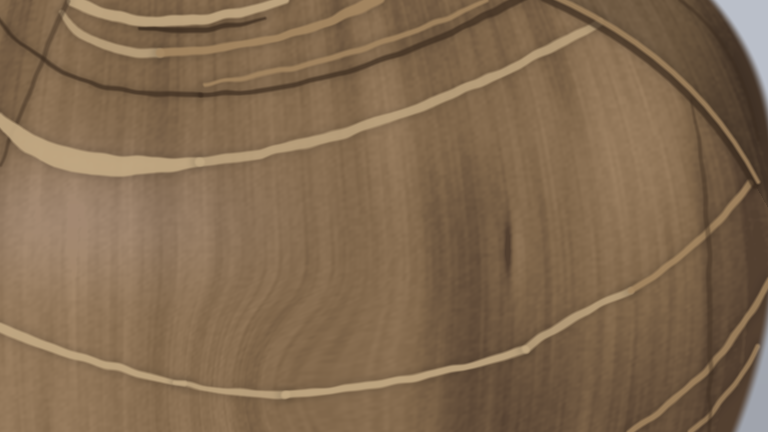
Give the GLSL for this texture, as a Shadertoy shader.

```glsl
// A turned wooden vessel with pale inlaid bands, seen close up against a cool backdrop.
// Grain is stretched value noise along bowed meridians; bands and grooves are
// quadratic arcs of varying width. Units are canvas heights, y points down.

const vec3 WOOD_DARK  = vec3(.36, .28, .21);
const vec3 WOOD_MID   = vec3(.50, .40, .29);
const vec3 WOOD_LIGHT = vec3(.61, .50, .38);
const vec3 CREAM      = vec3(.77, .67, .52);
const vec3 TAN        = vec3(.65, .53, .38);
const vec3 GROOVE     = vec3(.23, .17, .12);
const vec3 BACKDROP   = vec3(.73, .75, .79);
const float EDGE_BLUR = .004;
const float GRAIN_CONTRAST = .36;
const int ARC_STEPS = 12;

float hash(vec2 p) {
    vec3 q = fract(p.xyx * .1031);
    q += dot(q, q.yzx + 33.33);
    return fract((q.x + q.y) * q.z);
}

float noise(vec2 p) {
    vec2 i = floor(p), f = fract(p);
    f = f * f * (3. - 2. * f);
    return mix(mix(hash(i), hash(i + vec2(1, 0)), f.x),
               mix(hash(i + vec2(0, 1)), hash(i + vec2(1, 1)), f.x), f.y);
}

float blob(vec2 p, float x, float y, float w, float h) {
    vec2 d = (p - vec2(x, y)) / vec2(w, h);
    return exp(-dot(d, d));
}

// Signed distance to the arc in x, half width at the nearest place in y.
// Control points are in hundredths, half widths in thousandths.
vec2 arc(vec2 p, vec3 xs, vec3 ys, vec3 ws) {
    vec3 last = vec3(xs.x, ys.x, ws.x);
    vec2 best = vec2(1e3, 0);
    p *= 100.;
    for (int i = 1; i <= ARC_STEPS; i++) {
        float t = float(i) / float(ARC_STEPS), s = 1. - t;
        vec3 k = vec3(s * s, 2. * s * t, t * t);
        vec3 next = vec3(dot(xs, k), dot(ys, k), dot(ws, k));
        vec2 e = next.xy - last.xy, r = p - last.xy;
        float h = clamp(dot(r, e) / dot(e, e), 0., 1.);
        float d = length(r - e * h);
        float side = e.x * r.y < e.y * r.x ? -1. : 1.;
        if (d < abs(best.x)) best = vec2(d * side, mix(last.z, next.z, h));
        last = next;
    }
    return best * vec2(.01, .001);
}

void stroke(inout vec3 col, vec2 p, vec3 xs, vec3 ys, vec3 ws, vec3 tint, float amount) {
    vec2 d = arc(p, xs, ys, ws);
    float blur = max(EDGE_BLUR, 1. / iResolution.y);
    float gap = abs(d.x) - d.y;
    col *= 1. - .1 * amount * exp(-gap * gap / .00015);
    col = mix(col, tint, amount * (1. - smoothstep(-blur, blur, gap)));
}

vec3 wood(vec2 p) {
    // Meridians bow outward, and lean over in a fan near the lower middle
    float bow = 1. - .32 * (p.y - .7) * (p.y - .7);
    float u = .46 + (p.x - .46) / bow;
    u += .55 * (p.y - .6) * smoothstep(.55, .75, p.y) * blob(p, .64, .8, .2, .25);
    u += .006 * noise(p * vec2(3, 5));

    float grain = noise(vec2(u * 13., p.y * .8)) - .5;
    grain += .6 * noise(vec2(u * 48., p.y * 1.6 + 7.)) - .3;
    grain += .4 * noise(vec2(u * 115., p.y * 5.)) - .2;
    grain += .35 * noise(vec2(u * 95. + p.y * 40., p.y * 110.)) - .175;
    float tone = GRAIN_CONTRAST * grain;
    tone += .08 * blob(p, .66, .76, .16, .13) * sin(u * 190.);

    // Broad light and shade over the round body
    tone += .50 * blob(p, .18, .53, .36, .17) + .30 * blob(p, 0., .95, .4, .3);
    tone += .22 * blob(p, 1.05, .3, .35, .16) + .25 * blob(p, 1.45, .42, .13, .25);
    tone -= .25 * blob(p, 1.08, .62, .1, .4) + .32 * blob(p, 1.4, 1., .4, .22);
    tone -= .55 * smoothstep(1.5, 1.76, p.x);

    // Long thin knot with a pale rim
    tone += .35 * blob(p, 1.19, .59, .03, .11) - .85 * blob(p, 1.176, .575, .01, .07);

    vec3 end = tone < 0. ? WOOD_DARK : WOOD_LIGHT;
    vec3 col = mix(WOOD_MID, end, min(abs(tone) * 2., 1.25));
    return col + vec3(0, .01, .04) * blob(p, .18, .5, .4, .15);
}

void mainImage(out vec4 fragColor, in vec2 fragCoord) {
    vec2 p = fragCoord / iResolution.y;
    p.y = 1. - p.y;
    vec3 c = wood(p);
    vec2 q = p + .007 * (vec2(noise(p * 22.), noise(p * 25. + 9.)) - .5);

    // Darker panel beyond the right groove
    vec3 gx = vec3(126.2, 159.7, 174.8), gy = vec3(-.7, 13.9, 42.8), gw = vec3(12, 14, 9);
    float panel = 1. - smoothstep(-.03, .01, arc(p, gx, gy, gw).x);
    c *= 1. - .18 * panel * (1. - smoothstep(.4, .6, p.y));

    // Rings and dark creases around the shoulder
    stroke(c, q, vec3(0, 13.9, 46.3), vec3(4.6, 23.1, 22), vec3(4, 5, 6), GROOVE, .7);
    stroke(c, q, vec3(46.3, 81, 121.5), vec3(22, 21.3, -1.2), vec3(6, 4, 10), GROOVE, .7);
    stroke(c, q, vec3(47.5, 81, 112.3), vec3(19.4, 15, 0), vec3(4, 8, 5), TAN, .85);
    stroke(c, q, vec3(14.4, 19.7, 37), vec3(2.8, 12, 12.3), vec3(6, 12, 10), CREAM, .8);
    stroke(c, q, vec3(37, 67.1, 88), vec3(12.3, 11.1, -.5), vec3(10, 6, 14), TAN, .9);
    stroke(c, q, vec3(32.4, 47.5, 61.3), vec3(6.5, 8.3, 4.2), vec3(4, 9, 3), GROOVE, .75);
    stroke(c, q, vec3(16.7, 34.7, 66), vec3(0, 10, 0), vec3(12, 14, 9), CREAM, .9);
    stroke(c, q, vec3(15.7, 8.8, 0), vec3(0, 16.2, 38.2), vec3(6, 5, 4), GROOVE, .45);

    // Upper band, broad at the left
    stroke(c, q, vec3(0, 11.6, 46.3), vec3(27.3, 41.7, 37.5), vec3(12, 42, 11), CREAM, .9);
    stroke(c, q, vec3(46.3, 88, 138.9), vec3(37.5, 33.3, 5.1), vec3(11, 12, 9), CREAM, .8);

    // Lower band in short runs, then two fine bands below it
    stroke(c, q, vec3(0, 20.8, 42.8), vec3(75.7, 84.5, 88.9), vec3(11, 9, 6), CREAM, .9);
    stroke(c, q, vec3(40.5, 52, 66), vec3(88.4, 91.2, 91.4), vec3(4, 8, 9), CREAM, .85);
    stroke(c, q, vec3(66, 92.6, 121.5), vec3(91.4, 89.8, 81), vec3(9, 8, 8), CREAM, .9);
    stroke(c, q, vec3(121.5, 128.5, 145.8), vec3(81, 75, 67.1), vec3(8, 10, 8), CREAM, .8);
    stroke(c, q, vec3(145.8, 162, 173.6), vec3(67.1, 57.9, 42.4), vec3(7), TAN, .9);
    stroke(c, q, vec3(145.8, 166.7, 178.2), vec3(100, 86.8, 64.8), vec3(7), TAN, .85);
    stroke(c, q, vec3(159.7, 170.1, 175.5), vec3(100, 91.4, 80), vec3(6), TAN, .8);

    // Right groove with a lit lip, and fine dark lines beside it
    stroke(c, p, gx, gy, gw, GROOVE, .65);
    stroke(c, p, gx + .7, gy - .7, gw * .5, TAN, .85);
    stroke(c, p, vec3(157.4, 171.8, 175.5), vec3(0, 10.4, 32.4), vec3(4), GROOVE, .5);
    stroke(c, q, vec3(160, 166, 164), vec3(23, 50, 100), vec3(3, 8, 4), GROOVE, .4);

    // Backdrop past the rounded silhouette
    float h = p.y - .52;
    float inset = h < 0. ? -1.05 * h * h * h : .41 * h * h;
    vec3 back = BACKDROP * mix(1., .86, smoothstep(.3, .9, p.y));
    c = mix(c, back, smoothstep(-.014, .014, p.x + inset - 1.796));
    fragColor = vec4(c, 1);
}
```
